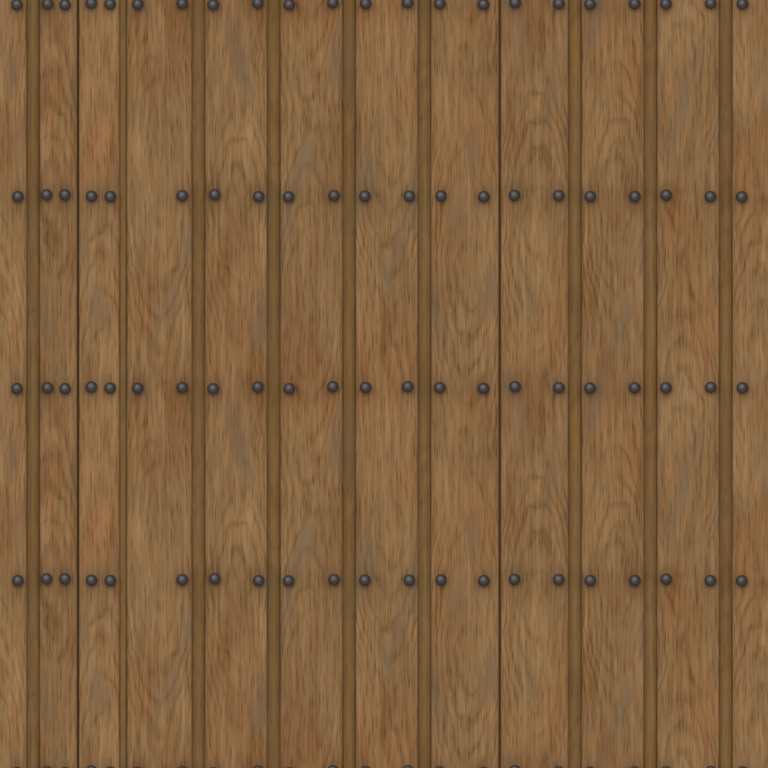
Give the GLSL for this texture, as a Shadertoy shader.

```glsl
// Weathered plank door: eleven upright boards, two of them narrow, with moulded seams
// and four rows of iron studs. Grain is warped sine contours plus stretched cellular
// noise; everything tiles across the canvas and repeats twice in height.

const float TAU = 6.2831853;
const float FIRST_SEAM = 0.043;   // x of the first seam
const float NARROW = 0.0586;      // width of the two narrow boards
const float WIDE = (1.0 - 2.0 * NARROW) / 9.0;
const float STUD_RADIUS = 0.0074;

const vec3 DARK_WOOD = vec3(0.41, 0.30, 0.185);
const vec3 LIGHT_WOOD = vec3(0.635, 0.495, 0.34);
const vec3 RED_TINT = vec3(1.0, 0.91, 0.86);
const vec3 GREY_STAIN = vec3(0.45, 0.375, 0.295);
const vec3 MOULDING = vec3(0.46, 0.35, 0.20);
const vec3 OCHRE = vec3(0.54, 0.39, 0.17);
const vec3 GAP = vec3(0.24, 0.17, 0.10);
const vec3 IRON = vec3(0.25, 0.225, 0.215);
const vec3 IRON_SHINE = vec3(0.48, 0.47, 0.48);

float hash(vec2 p) {
    return fract(sin(dot(p, vec2(127.1, 311.7))) * 4375.85);
}

// Distance to the nearest cell point; rows repeat twice over the canvas height
float cells(vec2 p, vec2 scale, float seed) {
    p *= scale;
    vec2 base = floor(p);
    float nearest = 4.0;
    for (int j = -1; j <= 1; j++)
    for (int i = -1; i <= 1; i++) {
        vec2 cell = base + vec2(i, j);
        vec2 key = vec2(cell.x + seed * 17.0, mod(cell.y, scale.y * 0.5));
        vec2 point = cell + vec2(hash(key), hash(key + 51.3));
        nearest = min(nearest, length(p - point));
    }
    return nearest;
}

// Layered sines, periodic in y, roughly -1 to 1
float waves(vec2 p, float seed) {
    float sum = 0.0;
    for (int i = 1; i <= 5; i++) {
        float n = float(i);
        float phase = hash(vec2(seed, n));
        float bend = 1.4 * sin(p.x * 38.0 * n + TAU * phase);
        sum += sin(TAU * (2.0 * n * p.y + phase * 3.0) + bend) / (n + 0.5);
    }
    return sum * 0.7;
}

// Fine dark contours: nested arches and ovals around a wandering heart line
float growthRings(vec2 p, float seed) {
    float heart = 0.02 * (hash(vec2(seed, 9.0)) - 0.5);
    float x = p.x - heart + 0.004 * waves(p, seed + 3.0);
    float rise = 2.2 * sin(TAU * (2.0 * p.y + hash(vec2(seed, 4.0))));
    float ripple = 0.3 * waves(p * vec2(2.0, 4.0), seed);
    float ring = 0.5 + 0.5 * sin(TAU * (1900.0 * x * x + rise + ripple));
    return ring * ring * ring;
}

vec3 wood(vec2 p, float seed) {
    vec2 q = p + vec2(0.0025 * waves(p, seed + 31.0), 0.0);
    float streaks = cells(q, vec2(110.0, 6.0), seed);
    float fibres = cells(q, vec2(250.0, 16.0), seed + 5.0);
    float pores = 1.0 - smoothstep(0.1, 0.34, cells(q, vec2(190.0, 26.0), seed + 9.0));
    float figure = smoothstep(-0.7, 0.7, waves(p, seed + 47.0));
    float tone = 0.62 + 0.14 * (hash(vec2(seed, 2.0)) - 0.5);
    tone += 0.14 * waves(p, seed) + 0.27 * figure * (0.31 - growthRings(p, seed));
    tone += 0.28 * (streaks - 0.48) + 0.34 * (fibres - 0.48) - 0.2 * pores;
    vec3 color = mix(DARK_WOOD, LIGHT_WOOD, clamp(tone, -0.1, 1.1));
    float red = smoothstep(-0.2, 1.0, waves(p, seed + 11.0));
    float grey = smoothstep(0.2, 1.1, waves(p, seed + 23.0));
    color *= mix(vec3(1.0), RED_TINT, 0.7 * red);
    return mix(color, GREY_STAIN, 0.5 * grey);
}

// Domed stud lit from the upper left, over a soft shadow and a rusty stain
vec3 addStud(vec3 color, vec2 p, float aa) {
    float d = length(p);
    color *= 1.0 - 0.14 * exp(-dot(p, p) / 0.0003);
    color *= 1.0 - 0.3 * exp(-pow(length(p + vec2(-0.0005, 0.002)) / 0.0085, 4.0));
    float shine = exp(-pow(length(p - vec2(-0.001, 0.0022)) / 0.0036, 2.0));
    vec3 iron = mix(IRON, IRON_SHINE, 0.8 * shine);
    iron *= 1.0 - 0.2 * smoothstep(0.5, 1.0, d / STUD_RADIUS);
    return mix(color, iron, 1.0 - smoothstep(-aa, aa, d - STUD_RADIUS));
}

void mainImage(out vec4 fragColor, in vec2 fragCoord) {
    vec2 uv = fragCoord / iResolution.xy;
    float aa = 0.8 / iResolution.y;

    // Board index, width and position from its left seam
    float x = fract(uv.x - FIRST_SEAM);
    bool narrow = x < 2.0 * NARROW;
    float width = narrow ? NARROW : WIDE;
    float start = narrow ? 0.0 : 2.0 * NARROW;
    float slot = floor((x - start) / width);
    float board = slot + (narrow ? 0.0 : 2.0);
    float local = x - start - slot * width;

    // Nearest seam: most carry a moulding, some are a plain gap
    bool leftSide = local < 0.5 * width;
    float seam = leftSide ? board : mod(board + 1.0, 11.0);
    float s = leftSide ? local : local - width;
    bool plain = seam == 1.0 || seam == 7.0;
    float halfBand = plain ? 0.0005 : seam == 2.0 ? 0.0045 : 0.0082;
    float band = 1.0 - smoothstep(-aa, aa, abs(s) - halfBand);

    bool onBand = abs(s) < halfBand;
    vec2 grainPos = vec2(onBand ? s : local - 0.5 * width, uv.y);
    vec3 color = wood(grainPos, onBand ? seam + 40.0 : board + 1.0);

    // Rounded moulding with ochre patches, bounded by uneven thin gaps
    float wear = waves(vec2(0.0, uv.y), seam + 60.0);
    vec3 trim = mix(MOULDING, OCHRE, 0.6 * smoothstep(0.1, 1.0, wear));
    trim = mix(color * 0.93, trim, 0.5) * (1.0 + 0.07 * cos(s * 380.0));
    color = mix(color, trim, band);
    float edge = exp(-pow((abs(s) - halfBand) / 0.0013, 2.0));
    float depth = plain ? 0.85 : (s < 0.0 ? 0.38 : 0.5) + 0.15 * wear;
    color = mix(color, GAP, edge * depth);
    color *= 1.0 - 0.08 * exp(-max(abs(s) - halfBand, 0.0) / 0.003);

    // Studs near both board edges; one is lost in alternate rows
    float row = floor((uv.y + 0.005) * 4.0 + 0.5);
    float oddRow = mod(row, 2.0);
    vec2 key = vec2(board + (leftSide ? 0.0 : 30.0), oddRow);
    vec2 jitter = 0.003 * (vec2(hash(key), hash(key + 7.7)) - 0.5);
    float inset = narrow ? 0.0175 : 0.0205;
    vec2 stud = vec2(abs(s) - inset, uv.y + 0.005 - row * 0.25) + jitter;
    if (!leftSide) stud.x = -stud.x;
    bool lost = board == 2.0 && leftSide && oddRow == 1.0;
    if (!lost) color = addStud(color, stud, aa);

    fragColor = vec4(color, 1.0);
}
```
